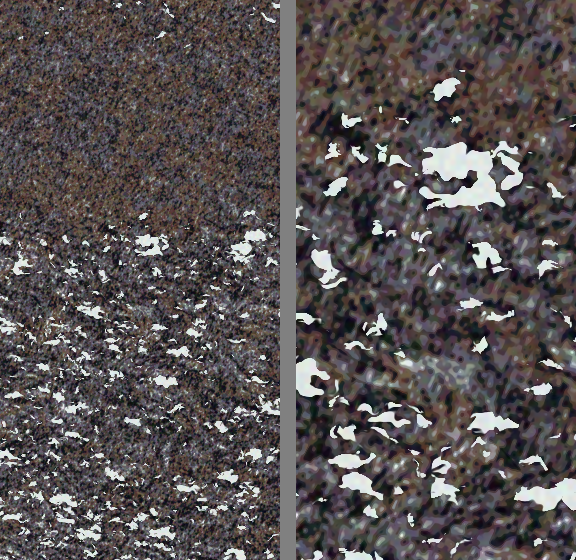
Left, the full canvas; right, a detail of the centre.
Write a WebGL 2 fragment shader that draws this texture.

```glsl
#version 300 es
precision highp float;
// Dark foliated rock: a fine brown-grey band above a coarse zone strewn with white flakes.

uniform vec2 u_resolution;
out vec4 outColor;

// Colours
const vec3 PIT = vec3(0.06, 0.06, 0.08);
const vec3 DARK = vec3(0.12, 0.12, 0.14);
const vec3 GROUND = vec3(0.27, 0.24, 0.25);
const vec3 RUST = vec3(0.31, 0.23, 0.20);
const vec3 SLATE = vec3(0.37, 0.36, 0.40);
const vec3 TAN = vec3(0.40, 0.34, 0.30);
const vec3 PALE = vec3(0.56, 0.57, 0.57);
const vec3 WHITE = vec3(0.88, 0.91, 0.90);

// Layout, in canvas widths measured from the bottom (the canvas is 2 high)
const float COARSE_TOP = 1.25;
const float UPPER_BAND = 1.88;

// Grain and flakes
const vec2 GRAIN_FINE = vec2(185.0, 150.0);
const vec2 GRAIN_MID = vec2(110.0, 62.0);
const vec2 STRANDS = vec2(18.0, 75.0);
const float FLAKE_TILT = -0.12;
const float HALO_WIDTH = 0.005;
const float HALO_DEPTH = 0.8;
const float COLOUR_NOISE = 0.10;

float hash(vec2 c) {
    vec3 h = fract(c.xyx * 0.1031);
    h += dot(h, h.yzx + 33.33);
    return fract((h.x + h.y) * h.z);
}

float noise(vec2 p) {
    vec2 c = floor(p), f = fract(p);
    f = f * f * (3.0 - 2.0 * f);
    return mix(mix(hash(c), hash(c + vec2(1, 0)), f.x),
               mix(hash(c + vec2(0, 1)), hash(c + vec2(1, 1)), f.x), f.y);
}

vec2 noise2(vec2 p) {
    return vec2(noise(p), noise(p + 57.3)) - 0.5;
}

mat2 rotation(float a) {
    return mat2(cos(a), sin(a), -sin(a), cos(a));
}

// 1 in the coarse lower zone, 0 in the fine band
float coarseness(vec2 p) {
    float edge = COARSE_TOP + 0.16 * (noise(p * 5.0 + 9.0) - 0.5);
    return 1.0 - smoothstep(edge - 0.16, edge + 0.05, p.y);
}

float flakeDensity(vec2 p) {
    float lower = 1.0 - smoothstep(COARSE_TOP - 0.12, COARSE_TOP + 0.02, p.y);
    float upper = 0.35 * smoothstep(UPPER_BAND - 0.06, UPPER_BAND + 0.04, p.y);
    float clumps = smoothstep(0.25, 0.75, noise(p * vec2(7.0, 10.0) + 21.0));
    return max(lower, upper) * mix(0.25, 1.0, clumps);
}

// Approximate distance to ragged flakes scattered one per cell
float flakes(vec2 p, vec2 cell, float chance, float spread, float seed) {
    vec2 home = floor(p / cell);
    float ragged = noise(p / cell * vec2(5.0, 4.0) + seed) - 0.5
                 + 0.8 * (noise(p / cell * vec2(11.0, 8.0) + seed) - 0.5);
    float nearest = 1.0;
    for (int j = -1; j <= 1; j++)
    for (int i = -1; i <= 1; i++) {
        vec2 id = home + vec2(i, j);
        vec2 key = id + seed;
        vec2 centre = (id + vec2(hash(key + 3.1), hash(key + 7.7))) * cell;
        if (hash(key + 11.9) > chance * flakeDensity(centre)) continue;
        float size = mix(0.45, 1.0, hash(key + 17.3));
        vec2 radii = cell * size * vec2(0.31, mix(0.12, 0.27, hash(key + 23.5)));
        vec2 d = rotation(-FLAKE_TILT - spread * (hash(key + 31.7) - 0.5)) * (p - centre);
        d.y += (hash(key + 41.3) - 0.5) * 0.4 * d.x * d.x / radii.x;
        float r = length(d / radii) + 1.5 * ragged;
        nearest = min(nearest, (r - 1.0) * radii.y);
    }
    return nearest;
}

// Ground colour for a tone of mean 0 and deviation near 1
vec3 groundColour(float tone, float hue) {
    vec3 c = mix(PIT, DARK, smoothstep(-2.6, -1.5, tone));
    c = mix(c, mix(GROUND, RUST, smoothstep(0.5, 0.8, hue)), smoothstep(-1.3, -0.6, tone));
    c = mix(c, mix(SLATE, TAN, smoothstep(0.40, 0.58, hue)), smoothstep(-0.1, 0.6, tone));
    c = mix(c, PALE, smoothstep(1.2, 2.0, tone));
    return mix(c, WHITE, smoothstep(2.2, 3.1, tone));
}

void main() {
    vec2 p = gl_FragCoord.xy / u_resolution * vec2(1.0, 2.0);
    float pixel = 2.0 / u_resolution.y;
    float coarse = coarseness(p);

    // Folded layers, thin dark seams and slanted grain
    vec2 folded = p + mix(0.02, 0.11, coarse) * noise2(p * 6.0) + 0.016 * noise2(p * 24.0);
    vec2 slanted = rotation(0.5) * folded;
    float fine = noise(rotation(0.4) * p * GRAIN_FINE) - 0.5;
    float mid = noise(slanted * GRAIN_MID) - 0.5;
    float strands = noise(rotation(0.45) * folded * STRANDS) - 0.5;
    float patches = noise(folded * vec2(11.0, 17.0) + 40.0) - 0.5;
    float seam = 1.0 - smoothstep(0.0, 0.09, abs(noise(slanted * vec2(11.0, 27.0) + 63.0) - 0.5));
    float tone = mix(3.0, 3.2, coarse) * fine + mix(2.2, 2.7, coarse) * mid
               + mix(0.9, 2.2, coarse) * strands + mix(0.3, 0.8, coarse) * patches
               - 0.8 * coarse * seam + 0.1 * coarse;

    // Flakes in three sizes, each with a dark rim
    vec2 bent = p + 0.012 * noise2(p * 48.0) + 0.007 * noise2(p * 105.0);
    float flake = flakes(bent, vec2(0.135, 0.070), 0.52, 0.6, 5.0);
    flake = min(flake, flakes(bent, vec2(0.072, 0.042), 0.52, 1.3, 83.0));
    flake = min(flake, flakes(bent, vec2(0.036, 0.024), 0.48, 2.2, 167.0));
    tone -= HALO_DEPTH * exp(-max(flake, 0.0) / HALO_WIDTH);

    // Hue drifts between slate and rust, with fine coloured speckle
    float hue = 0.5 + 0.8 * (noise(slanted * 42.0 + 70.0) - 0.5)
              + 0.4 * (noise(p * vec2(6.0, 10.0) + 13.0) - 0.5) + 0.07 * (1.0 - 2.0 * coarse);
    vec3 colour = groundColour(tone, hue);
    vec3 speckle = vec3(noise(p * 150.0 + 3.0), noise(p * 150.0 + 91.0), noise(p * 150.0 + 187.0));
    colour += COLOUR_NOISE * (speckle - 0.5);

    vec3 flakeColour = mix(PALE, WHITE, smoothstep(0.4 * pixel, -0.6 * pixel, flake));
    flakeColour += 0.08 * (speckle - 0.5);
    colour = mix(colour, flakeColour, smoothstep(0.7 * pixel, -0.5 * pixel, flake));
    outColor = vec4(clamp(colour, 0.0, 1.0), 1.0);
}
```
